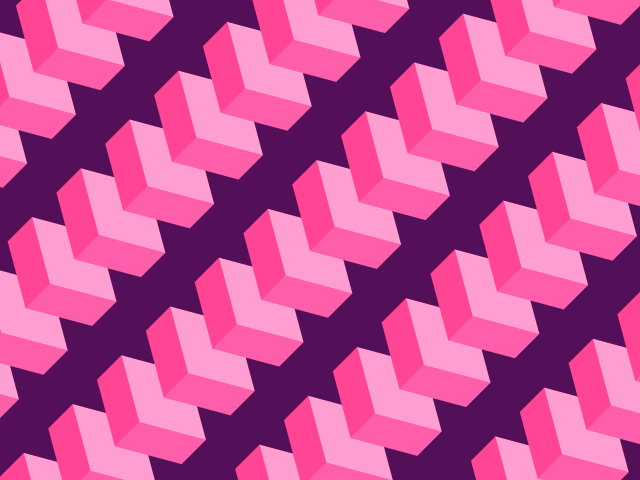
Reproduce this pattern procedurally as a WebGL 1 fragment shader.

```glsl
precision highp float;
// Diagonal chains of overlapping pink isometric blocks on deep purple.

uniform vec2 u_resolution;

const vec3 BACKDROP   = vec3(0.325, 0.060, 0.345);
const vec3 TOP_FACE   = vec3(1.000, 0.620, 0.820);
const vec3 LOWER_FACE = vec3(1.000, 0.370, 0.670);
const vec3 LEFT_FACE  = vec3(1.000, 0.270, 0.580);

const float BLOCK_SIDE  = 0.1438;             // rhombus side, in canvas heights
const vec2  ANCHOR      = vec2(0.6597, 0.6667);
const float ROW_SPACING = 2.331;              // remaining lengths are in block sides
const float ROW_SHIFT   = 0.5;
const float DEPTH       = 0.5;
const float COS_30      = 0.8660254;

// Axes turned 45 degrees: x runs along a chain, y across the chains.
vec2 toChainAxes(vec2 p) {
  return vec2(p.x + p.y, p.x - p.y) * 0.70710678;
}

float coverage(float dist, float pixel) {
  return clamp(0.5 - dist / pixel, 0.0, 1.0);
}

// Rhombus with its tip at the origin, swept by `sweep` towards negative x.
float sweptRhombus(vec2 p, float sweep) {
  float across = abs(p.y - COS_30);
  float halfWidth = 0.5 - 0.5 * across / COS_30;
  float sides = abs(p.x + 0.5 * sweep) - 0.5 * sweep - halfWidth;
  return max(sides * COS_30, across - COS_30);
}

vec3 paintBlock(vec3 under, vec2 p, float pixel) {
  vec3 wall = mix(LOWER_FACE, LEFT_FACE, coverage(p.y - COS_30, pixel));
  vec3 faces = mix(wall, TOP_FACE, coverage(sweptRhombus(p, 0.0), pixel));
  return mix(under, faces, coverage(sweptRhombus(p, DEPTH), pixel));
}

vec3 blockChains(vec2 p, float pixel) {
  // Split between chains in the middle of the empty gap.
  float gap = ROW_SPACING - 2.0 * COS_30;
  float row = floor((p.y + 0.5 * gap) / ROW_SPACING);
  p -= row * vec2(ROW_SHIFT, ROW_SPACING);
  p.x = fract(p.x);

  // Blocks further up the chain lie in front.
  vec3 color = BACKDROP;
  for (int i = 0; i < 3; i++) {
    color = paintBlock(color, p - vec2(float(i), 0.0), pixel);
  }
  return color;
}

void main() {
  vec2 canvas = gl_FragCoord.xy / u_resolution.y;
  vec2 chain = toChainAxes(canvas - ANCHOR) / BLOCK_SIDE;
  float pixel = 1.0 / (u_resolution.y * BLOCK_SIDE);
  gl_FragColor = vec4(blockChains(chain, pixel), 1.0);
}
```
